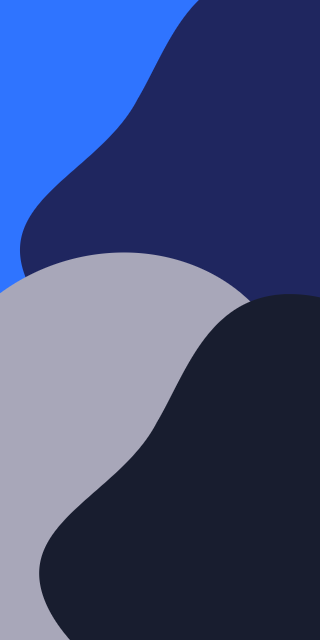
Write a WebGL 1 fragment shader that draws this background.

```glsl
precision highp float;
// Layered flat blobs: two copies of one wavy shape and a pale dome on bright blue.
uniform vec2 u_resolution;

const vec3 BLUE = vec3(0.184, 0.455, 1.0);
const vec3 NAVY = vec3(0.122, 0.149, 0.373);
const vec3 GREY = vec3(0.659, 0.655, 0.725);
const vec3 INK = vec3(0.094, 0.114, 0.184);

vec2 bezier(vec2 a, vec2 b, vec2 c, vec2 d, float t) {
  float s = 1.0 - t;
  return s * s * s * a + 3.0 * s * s * t * b + 3.0 * s * t * t * c + t * t * t * d;
}

vec2 bezierTangent(vec2 a, vec2 b, vec2 c, vec2 d, float t) {
  float s = 1.0 - t;
  return s * s * (b - a) + 2.0 * s * t * (c - b) + t * t * (d - c);
}

// Approximate distance to the right of a curve that descends in y
float rightOfCurve(vec2 p, vec2 a, vec2 b, vec2 c, vec2 d) {
  float low = 0.0;
  float high = 1.0;
  for (int i = 0; i < 18; i++) {
    float mid = 0.5 * (low + high);
    if (bezier(a, b, c, d, mid).y > p.y) low = mid;
    else high = mid;
  }
  float t = 0.5 * (low + high);
  vec2 tangent = bezierTangent(a, b, c, d, t);
  return (p.x - bezier(a, b, c, d, t).x) * abs(tangent.y) / length(tangent);
}

// Wavy blob, positive inside: shoulder, waist and foot joined smoothly
float wavyBlob(vec2 p) {
  vec2 crest = vec2(0.906, 1.081);
  vec2 waist = vec2(0.490, 0.680);
  vec2 bulge = vec2(0.1224, 0.2083);
  vec2 foot = vec2(0.2188, 0.0);
  float side;
  if (p.y > waist.y) {
    side = rightOfCurve(p, crest, vec2(0.651, 1.081), vec2(0.581, 0.833), waist);
  } else if (p.y > bulge.y) {
    side = rightOfCurve(p, waist, vec2(0.389, 0.484), vec2(0.1224, 0.3906), bulge);
  } else {
    side = rightOfCurve(p, bulge, vec2(0.1224, 0.138), vec2(0.1615, 0.065), foot);
  }
  float past = max(p.x - crest.x, 0.0);
  float cap = crest.y - 1.18 * past * past - p.y;
  return min(side, cap);
}

// Dome with a steeper right flank, extended downward, positive inside
float dome(vec2 p, vec2 apex, vec2 leftRadii, vec2 rightRadii) {
  vec2 radii = p.x < apex.x ? leftRadii : rightRadii;
  vec2 q = (p - apex) / radii + vec2(0.0, 1.0);
  q.y = max(q.y, 0.0);
  float len = length(q);
  return (1.0 - len) * len / max(length(q / radii), 0.001);
}

float coverage(float distanceInside, float pixel) {
  return clamp(distanceInside / pixel + 0.5, 0.0, 1.0);
}

void main() {
  // Canvas is one unit wide and two units tall
  vec2 p = gl_FragCoord.xy / u_resolution * vec2(1.0, 2.0);
  float pixel = 1.0 / u_resolution.x;
  vec2 upperOffset = vec2(-0.060, 1.0104);

  // Layers from back to front
  float upper = wavyBlob(p - upperOffset);
  float hill = dome(p, vec2(0.388, 1.211), vec2(0.654), vec2(0.521, 0.443));
  float lower = wavyBlob(p);
  vec3 color = mix(BLUE, NAVY, coverage(upper, pixel));
  color = mix(color, GREY, coverage(hill, pixel));
  color = mix(color, INK, coverage(lower, pixel));
  gl_FragColor = vec4(color, 1.0);
}
```
